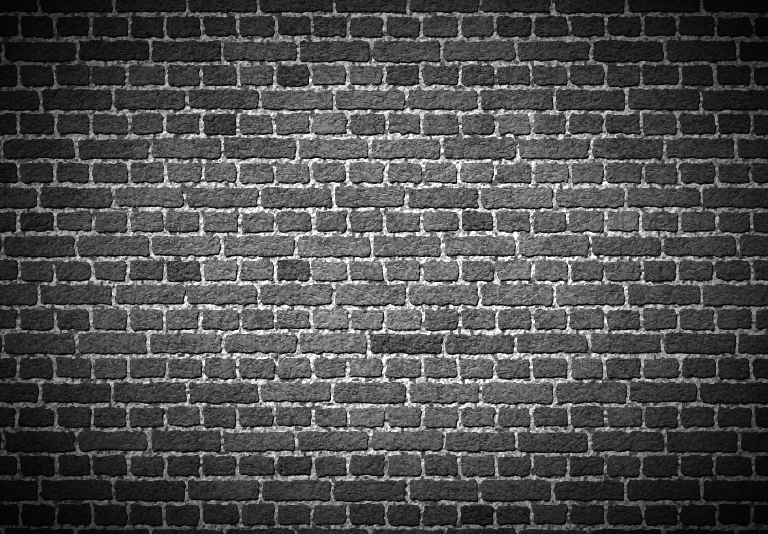
This texture is drawn by a Shadertoy shader. Its source:

```glsl
#define ROWS 21.88
#define TOP_OFFSET 0.57
#define LONG_BRICK 3.007
#define JOINT 0.165
#define ROUNDING 0.11
#define WOBBLE 0.17
#define BRICK_TONE 0.47
#define MORTAR_TONE 0.88
#define RELIEF 0.75
#define GRIT 0.2
#define EDGE_LIGHT 0.05

float hash(vec2 p) {
    vec3 q = fract(vec3(p.xyx) * 0.1031);
    q += dot(q, q.yzx + 33.33);
    return fract((q.x + q.y) * q.z);
}

float noise(vec2 p) {
    vec2 i = floor(p), f = fract(p);
    f = f * f * (3.0 - 2.0 * f);
    return mix(mix(hash(i), hash(i + vec2(1, 0)), f.x),
               mix(hash(i + vec2(0, 1)), hash(i + vec2(1, 1)), f.x), f.y);
}

float fbm(vec2 p) {
    float sum = 0.0, amp = 0.533;
    for (int i = 0; i < 4; i++) {
        sum += amp * noise(p);
        p = mat2(1.6, 1.2, -1.2, 1.6) * p + 17.3;
        amp *= 0.5;
    }
    return sum;
}

// Sideways shift of the joint to the left of a brick
float jointShift(vec2 id) {
    return 0.12 * (hash(id + 71.0) - 0.5);
}

// Signed distance to the nearest brick; courses of short and long bricks alternate
float brickDistance(vec2 p, out vec2 id) {
    p += WOBBLE * (vec2(fbm(p * 3.7), fbm(p * 3.7 + 31.0)) - 0.5);
    float row = floor(p.y);
    bool isShort = mod(row, 2.0) < 0.5;
    float len = isShort ? 0.5 * LONG_BRICK : LONG_BRICK;
    float start = isShort ? 0.75 : (mod(row, 4.0) < 2.0 ? 0.12 : 1.62);
    float col = floor((p.x - start) / len);
    id = vec2(col, row);

    float left = start + col * len + jointShift(id);
    float right = start + (col + 1.0) * len + jointShift(id + vec2(1, 0));
    vec2 center = vec2(0.5 * (left + right), row + 0.5 + 0.05 * (hash(id + 5.0) - 0.5));
    vec2 halfSize = vec2(0.5 * (right - left), 0.5) - 0.5 * JOINT;
    halfSize.y -= 0.01 + 0.04 * hash(id + 9.0);
    vec2 d = abs(p - center) - halfSize + ROUNDING;
    return length(max(d, 0.0)) + min(max(d.x, d.y), 0.0) - ROUNDING;
}

// Rough face with fine slanted creases, different on each brick
float brickFace(vec2 p, vec2 id) {
    float slant = hash(id + 3.0) - 0.5;
    vec2 q = vec2(p.x * 1.8, (p.y + slant * p.x) * 4.0) + 40.0 * hash(id);
    float crease = 1.0 - abs(2.0 * fbm(q) - 1.0);
    return 0.8 * fbm(p * 7.0) - 0.3 * smoothstep(0.87, 1.0, crease);
}

void mainImage(out vec4 fragColor, in vec2 fragCoord) {
    vec2 uv = fragCoord / iResolution.xy;
    float aspect = iResolution.x / iResolution.y;
    float pixel = ROWS / iResolution.y;
    vec2 p = vec2(uv.x * aspect, 1.0 - uv.y) * ROWS - vec2(0.0, TOP_OFFSET);
    vec2 toLight = vec2(-0.5, -0.85);

    vec2 id, otherId;
    float dist = brickDistance(p, id);
    float distToLight = brickDistance(p + 0.09 * toLight, otherId);
    float cover = 1.0 - smoothstep(-0.5 * pixel, 0.5 * pixel, dist);
    float grit = noise(p * 13.0 + 91.0) - 0.5;

    // Brick: own tone, stains, relief, dark cracks and a worn rim
    float slope = brickFace(p, id) - brickFace(p + 0.06 * toLight, id);
    float brick = BRICK_TONE * mix(0.86, 1.08, hash(id + 13.0));
    brick *= 1.0 - 0.25 * step(0.94, hash(id + 23.0));
    brick *= 0.8 + 0.4 * fbm(p * 0.7 + 7.0);
    brick += RELIEF * slope * 0.65 + GRIT * grit;
    float vein = abs(fbm(vec2(p.x * 1.5, p.y * 3.0) + 60.0 * hash(id + 2.0)) - 0.5);
    brick *= 1.0 - 0.4 * (1.0 - smoothstep(0.0, 0.025, vein));
    float rim = smoothstep(-0.08, 0.0, dist);
    brick += rim * clamp(distToLight - dist, -0.08, 0.08) * 1.2;
    brick *= 1.0 - 0.12 * rim;

    // Mortar: coarse grains, pits and the shadow cast by bricks
    float grain = fbm(p * 8.0 + 11.0);
    float grainSlope = grain - fbm((p + 0.06 * toLight) * 8.0 + 11.0);
    float mortar = MORTAR_TONE * (0.6 + 0.7 * grain) + RELIEF * grainSlope;
    mortar += 1.3 * GRIT * grit;
    mortar *= 1.0 - 0.5 * smoothstep(0.68, 0.8, noise(p * 6.0 + 53.0));
    float shadow = 1.0 - smoothstep(-0.05, 0.01, distToLight);
    mortar *= 1.0 - 0.95 * shadow;

    // Falloff towards the borders
    float falloff = smoothstep(0.14, 0.72, length((uv - vec2(0.5, 0.51)) * vec2(1.05, 1.0)));
    float light = mix(1.0, EDGE_LIGHT, falloff);
    float tone = mix(mortar * pow(light, 0.6), brick * light, cover);
    fragColor = vec4(vec3(clamp(tone, 0.0, 1.0)), 1.0);
}
```
